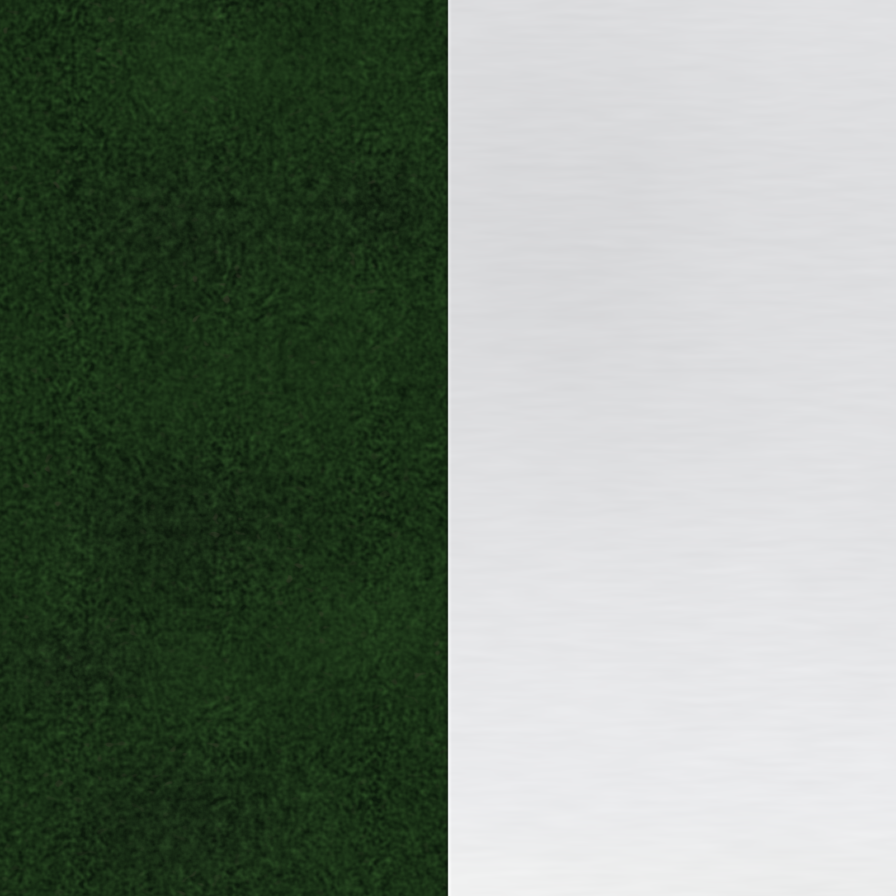
Write a WebGL 1 fragment shader that draws this texture.

```glsl
precision highp float;
// Dark mottled turf on the left half, pale horizontally brushed metal on the right.
uniform vec2 u_resolution;

vec2 gradient(vec2 cell) {
  vec3 q = fract(cell.xyx * vec3(0.1031, 0.1030, 0.0973));
  q += dot(q, q.yzx + 33.33);
  return fract((q.xx + q.yz) * q.zy) * 2.0 - 1.0;
}

// Gradient noise, roughly -0.7 to 0.7
float noise(vec2 p) {
  vec2 i = floor(p), f = fract(p);
  vec2 u = f * f * f * (f * (f * 6.0 - 15.0) + 10.0);
  float a = dot(gradient(i), f);
  float b = dot(gradient(i + vec2(1.0, 0.0)), f - vec2(1.0, 0.0));
  float c = dot(gradient(i + vec2(0.0, 1.0)), f - vec2(0.0, 1.0));
  float d = dot(gradient(i + 1.0), f - 1.0);
  return mix(mix(a, b, u.x), mix(c, d, u.x), u.y);
}

float fbm(vec2 p) {
  float sum = 0.0, amp = 1.0;
  for (int i = 0; i < 4; i++) {
    sum += amp * noise(p);
    p = mat2(1.6, 1.2, -1.2, 1.6) * p + 7.3;
    amp *= 0.55;
  }
  return sum;
}

float blob(vec2 p, vec2 center, vec2 radius) {
  vec2 d = (p - center) / radius;
  return exp(-dot(d, d));
}

// Blades in fixed directions, each dominant in its own patches
float bladeField(vec2 p) {
  float sum = 0.0, total = 0.0;
  for (int i = 0; i < 4; i++) {
    float k = float(i), angle = 0.4 + 0.785 * k;
    vec2 along = vec2(cos(angle), sin(angle));
    vec2 q = vec2(dot(p, along), dot(p, vec2(-along.y, along.x)));
    float weight = exp(7.0 * noise(p * 22.0 + 17.0 * k));
    sum += weight * noise(q * vec2(75.0, 165.0) + 40.0 + 31.0 * k);
    total += weight;
  }
  return sum / total;
}

vec3 turf(vec2 p) {
  // Patches recur down the strip every third of its height
  vec2 tile = vec2(p.x, mod(p.y - 0.08, 0.333));
  float clumpy = blob(tile, vec2(0.20, 0.335), vec2(0.13, 0.075))
               + blob(tile, vec2(0.20, 0.002), vec2(0.13, 0.075))
               + blob(p, vec2(0.08, 0.26), vec2(0.09, 0.05))
               + blob(p, vec2(0.42, 0.77), vec2(0.07, 0.05));
  clumpy = clamp(clumpy, 0.0, 1.0);
  float smoothLawn = blob(tile, vec2(0.40, 0.19), vec2(0.09, 0.08))
                   + blob(tile, vec2(0.24, 0.17), vec2(0.08, 0.06));
  smoothLawn = clamp(smoothLawn, 0.0, 1.0);

  // Crisper turf along the vertical joints
  float seam = blob(vec2(abs(mod(p.x + 0.08, 0.167) - 0.083), 0.0), vec2(0.083, 0.0), vec2(0.02, 1.0));
  float blades = bladeField(p) + 0.75 * noise(p * 190.0 + 31.0);
  float clumps = fbm(p * 68.0 + 12.0);
  float drift = fbm(p * 8.0 + 2.0);

  float light = 0.40 + 0.15 * drift + 0.07 * smoothLawn - 0.05 * clumpy;
  light += blades * mix(0.66, 0.40, max(smoothLawn, 0.8 * clumpy)) * (1.0 + 0.4 * seam);
  light += clumps * mix(0.26, 0.50, clumpy);
  light = clamp(light, 0.0, 1.2);
  vec3 color = mix(vec3(0.048, 0.105, 0.045), vec3(0.17, 0.305, 0.14), light);

  // Sparse dry stems and a slight grey cast among the clumps
  float dry = smoothstep(0.25, 0.5, noise(p * vec2(85.0, 115.0) + 57.0));
  dry *= 0.35 + 0.65 * smoothstep(0.0, 0.4, noise(p * 11.0 + 19.0));
  color = mix(color, vec3(0.23, 0.24, 0.17), 0.55 * dry);
  return mix(color, vec3(dot(color, vec3(0.33))), 0.12 * clumpy);
}

// Short streak with a firm upper and lower edge
float streak(vec2 p) {
  return clamp(noise(p) * 2.4, -1.0, 1.0);
}

vec3 brushedMetal(vec2 p) {
  float shade = mix(0.925, 0.857, smoothstep(0.02, 0.72, p.y));
  shade += 0.010 * smoothstep(0.75, 1.0, p.y);
  shade += 0.014 * smoothstep(0.6, 1.0, p.x) * smoothstep(0.2, 0.7, p.y);
  shade -= 0.010 * blob(p, vec2(0.62, 0.80), vec2(0.16, 0.2));
  shade += 0.015 * blob(p, vec2(0.56, 0.0), vec2(0.18, 0.05));
  shade += 0.010 * noise(p * vec2(5.0, 4.0) + 9.0);
  // Streaks of several lengths and widths
  shade += 0.0055 * streak(p * vec2(15.0, 120.0));
  shade += 0.0045 * streak(p * vec2(26.0, 180.0) + 23.0);
  shade += 0.008 * noise(p * vec2(7.0, 50.0) + 41.0);
  return vec3(shade - 0.003, shade, shade + 0.008 * smoothstep(0.0, 0.12, p.y));
}

void main() {
  vec2 p = gl_FragCoord.xy / u_resolution;
  float pixel = 1.0 / u_resolution.x;
  vec3 grass = turf(p) * (1.0 - 0.35 * smoothstep(0.496, 0.5, p.x));
  vec3 metal = brushedMetal(p) + 0.06 * (1.0 - smoothstep(0.5, 0.505, p.x));
  float side = smoothstep(0.5 - pixel, 0.5 + pixel, p.x);
  gl_FragColor = vec4(mix(grass, metal, side), 1.0);
}
```
